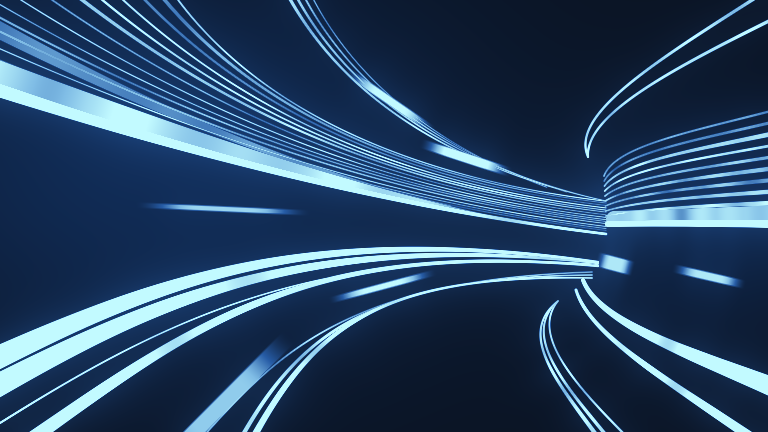
This background is drawn by a WebGL 2 fragment shader. Its source:

```glsl
#version 300 es
precision highp float;
// Curved light trails sweeping through a dark blue tunnel toward a vanishing point.
uniform vec2 u_resolution;
out vec4 outColor;

#define GRID vec2(768, 432)   // layout grid spanning the canvas
#define GLOW_REACH 18.0
#define GLOW_GAIN 0.42
#define FLICKER 0.8
#define FAN_COUNT 15.0
#define SIDE_COUNT 9.0
#define DARK vec3(0.04, 0.075, 0.135)
#define NAVY vec3(0.063, 0.17, 0.335)
#define BLUE vec3(0.15, 0.36, 0.65)
#define SKY vec3(0.5, 0.74, 0.9)
#define ICE vec3(0.76, 0.98, 1)

vec2 p;                         // current point on the grid
float pixel, core = 0., glow = 0.;   // pixel size, brightest trail, summed halo

float hash(float n) { return fract(sin(n * 127.1) * 43758.5); }

float gradientNoise(float x) {
    float i = floor(x), f = fract(x);
    return mix((2. * hash(i) - 1.) * f, (2. * hash(i + 1.) - 1.) * (f - 1.), smoothstep(0., 1., f));
}

vec2 bezier(vec2 a, vec2 b, vec2 c, vec2 d, float t) {
    float s = 1. - t;
    return s * s * (s * a + 3. * t * b) + t * t * (3. * s * c + t * d);
}

// Adds a stroke's core and halo
void stroke(float dist, float width, float gain, float edge) {
    float cover = clamp((width - dist) / edge + 0.5, 0., 1.) * min(1., 2. * width / pixel);
    core = max(core, cover * gain);
    glow += gain * width / (width + 5.) * exp(-max(dist - width, 0.) / GLOW_REACH);
}

// Tapering curve: coarse scan for the nearest point, then Gauss-Newton steps
void trail(vec2 a, vec2 b, vec2 c, vec2 d, vec2 w, float gain) {
    float t = 0., best = 1e9;
    for (float s = 0.; s <= 1.; s += 0.125) {
        vec2 r = bezier(a, b, c, d, s) - p;
        if (dot(r, r) < best) { best = dot(r, r); t = s; }
    }
    for (int i = 0; i < 4; i++) {
        vec2 v = 3. * mix(mix(b - a, c - b, t), mix(c - b, d - c, t), t);
        t = clamp(t - dot(bezier(a, b, c, d, t) - p, v) / dot(v, v), 0., 1.);
    }
    gain *= 1. + FLICKER * gradientNoise(t * 7. + a.y * 9.7);
    stroke(length(bezier(a, b, c, d, t) - p), mix(w.x, w.y, t * (1.6 - 0.6 * t)), gain, pixel);
}

// Straight streak fading at both ends
void dash(vec2 a, vec2 b, float width, float gain) {
    float t = clamp(dot(p - a, b - a) / dot(b - a, b - a), 0., 1.);
    stroke(length(mix(a, b, t) - p), width, gain * smoothstep(0., 0.35, min(t, 1. - t)), 2. * pixel);
}

void upperTrails() {
    // Fan at the upper left with its bright lower edge
    for (float n = 0.; n < FAN_COUNT; n++) {
        float h = hash(n + 3.), s = (n + 0.3 + 0.5 * h) / FAN_COUNT;
        vec2 a = mix(vec2(-20, 352), vec2(180, 442), s), b = mix(vec2(190, 279), vec2(245, 337), s);
        trail(a + 2. * s * (1. - s) * (a - b), b,
              mix(vec2(400, 224), vec2(390, 257), s), mix(vec2(606, 198), vec2(606, 232), s),
              vec2(0.7 + 2.2 * h * h, 0.6), 0.35 + 0.65 * hash(n + 9.));
    }
    trail(vec2(-20, 361), vec2(190, 292), vec2(330, 250), vec2(480, 218), vec2(17, 1), 0.85);
    trail(vec2(-20, 348), vec2(190, 278), vec2(400, 223), vec2(606, 198), vec2(7, 1.3), 1.25);
    trail(vec2(-20, 412), vec2(150, 322), vec2(300, 260), vec2(450, 226), vec2(9, 1), 0.5);
    // Arc from the top centre
    for (float s = 0.; s < 1.1; s += 0.33)
        trail(vec2(285. + 24. * s, 442), vec2(330. + 15. * s, 357. + 10. * s),
              vec2(420, 272. + 20. * s), vec2(606. - 60. * s, 231. + 14. * s),
              vec2(1.7 - s, 0.6), 0.8 - 0.2 * s);
    // Loops and stacked trails on the right
    for (float s = 0.; s < 2.; s++)
        trail(vec2(760. + 15. * s, 437. - 23. * s), vec2(650. + 20. * s, 367. - 5. * s),
              vec2(570. + 15. * s, 317), vec2(588, 275), vec2(1.7, 1.1), 0.9);
    for (float n = 0.; n < SIDE_COUNT; n++) {
        float s = n / (SIDE_COUNT - 1.);
        trail(mix(vec2(775, 322), vec2(775, 229), s), mix(vec2(690, 300), vec2(700, 226), s),
              mix(vec2(615, 286), vec2(640, 223), s), mix(vec2(604, 256), vec2(606, 216), s),
              vec2(0.8 + 2.2 * hash(n + 21.), 0.9), 0.45 + 0.55 * hash(n + 31.));
    }
    trail(vec2(775, 217), vec2(710, 215), vec2(650, 214), vec2(614, 213), vec2(10, 8), 0.8);
    trail(vec2(775, 208), vec2(710, 209), vec2(650, 209), vec2(608, 208), vec2(4, 3), 1.25);
}

void lowerTrails() {
    // Broad road edge at the lower left
    for (float s = 0.; s < 2.5; s += 1. + 0.4 * s)
        trail(vec2(-20, 66. - 29. * s), vec2(150, 147. - 18. * s), vec2(300, 211. - 9. * s),
              vec2(598, 170. - s), s > 1.5 ? vec2(1, 0.6) : vec2(12, 1.2), 1.2);
    trail(vec2(30, -8), vec2(200, 112), vec2(310, 192), vec2(598, 166), vec2(7, 1.2), 1.2);
    // Inner bends at the bottom centre
    for (float n = 0.; n < 3.; n++)
        trail(vec2(200. + 54. * n - 14. * n * n, -8), vec2(280. + 18. * n, 82. + 14. * n),
              vec2(350. + 18. * n, 152. + 3. * n), vec2(592, 160. - 3. * n),
              vec2(1. + 1.2 * n, 0.8), 0.7 + 0.2 * n);
    // Bends at the lower right
    trail(vec2(780, 42), vec2(690, 79), vec2(600, 108), vec2(583, 152), vec2(10, 2), 1.2);
    trail(vec2(755, -8), vec2(660, 57), vec2(590, 97), vec2(576, 142), vec2(5, 1.5), 1.15);
    for (float s = 0.; s < 1.1; s += 0.25 + s)
        trail(vec2(600. + 40. * s, -8), vec2(560. + 20. * s, 47), vec2(515. + 20. * s, 97),
              vec2(558, 131), vec2(2.2 - 1.4 * s, 0.9), 0.9);
}

void main() {
    p = gl_FragCoord.xy / u_resolution * GRID;
    pixel = GRID.y / u_resolution.y;
    upperTrails();
    lowerTrails();
    // Loose streaks
    dash(vec2(345, 362), vec2(435, 300), 4., 1.);
    dash(vec2(420, 289), vec2(512, 259), 4.5, 1.2);
    dash(vec2(150, -45), vec2(290, 96), 8., 0.75);
    dash(vec2(328, 131), vec2(437, 160), 3., 1.);
    dash(vec2(135, 227), vec2(312, 219), 2.5, 0.8);
    dash(vec2(596, 173), vec2(634, 163), 7., 0.9);
    dash(vec2(672, 164), vec2(746, 147), 4., 0.9);
    // Haze, halos, then the trails from blue to ice
    vec2 left = (p - vec2(150, 265)) / vec2(310, 200), right = (p - vec2(720, 205)) / vec2(150, 110);
    vec3 color = mix(DARK, NAVY, min(1., exp(-dot(left, left)) + 0.7 * exp(-dot(right, right))));
    color = mix(color, BLUE, 0.85 * (1. - exp(-GLOW_GAIN * glow)));
    vec3 ramp = clamp(core * 3. - vec3(0, 1, 2), 0., 1.);
    outColor = vec4(mix(mix(mix(color, BLUE, ramp.x), SKY, ramp.y), ICE, ramp.z), 1);
}
```
